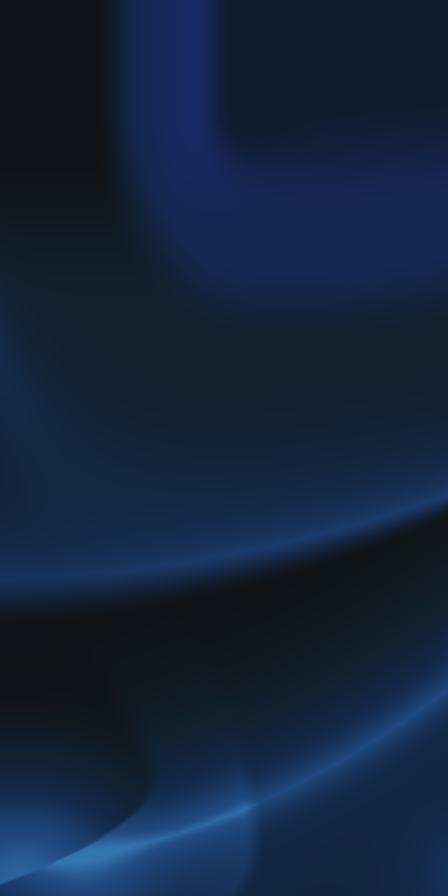
Give the GLSL for this background, as a Shadertoy shader.

```glsl
// Dark blue folds of light: a bent ribbon at the top, a wide curved sheet
// in the middle and glowing crests around a dark hollow at the bottom.
// Each fold is a curve or rounded corner shaded by its signed distance.

#define INK    vec3(0.062, 0.076, 0.090)
#define TEAL   vec3(0.063, 0.128, 0.188)
#define NAVY   vec3(0.070, 0.155, 0.275)
#define ROYAL  vec3(0.088, 0.162, 0.390)
#define DUSK   vec3(0.066, 0.110, 0.190)
#define AZURE  vec3(0.120, 0.270, 0.480)
#define SKY    vec3(0.200, 0.460, 0.680)
#define CREST_LIGHT 0.62
#define VEIL_HEIGHT 0.20

// Depth inside a quadrant whose corner is rounded by radius r.
float cornerDepth(vec2 q, float r) {
    return r - length(max(r - q, 0.0)) + max(min(q.x, q.y) - r, 0.0);
}

float bell(float d, float width) {
    return exp(-d * d / (width * width));
}

// Maps light from 0 to 1 onto the blue ramp.
vec3 blueRamp(float light) {
    vec3 c = mix(INK, TEAL, smoothstep(0.0, 0.25, light));
    c = mix(c, NAVY, smoothstep(0.2, 0.45, light));
    c = mix(c, AZURE, smoothstep(0.4, 0.75, light));
    return mix(c, SKY, smoothstep(0.7, 1.0, light));
}

// Ribbon bending from the top edge towards the right edge.
vec3 addRibbon(vec3 base, vec2 p) {
    float lift = 0.3 * (p.x - 0.65) * (p.x - 0.65);
    float outer = cornerDepth(p - vec2(0.245, 1.255 + lift), 0.32);
    float inner = cornerDepth(p - vec2(0.475, 1.62 + 0.1 * (p.x - 0.5)), 0.13);
    float upright = smoothstep(1.45, 1.75, p.y) * (1.0 - smoothstep(0.45, 0.75, p.x));
    float soft = mix(0.12, 0.035, upright);
    float rise = smoothstep(-0.02, 0.20, outer);
    float fall = smoothstep(-soft, soft, inner);
    vec3 blue = mix(vec3(0.082, 0.156, 0.325), ROYAL, upright);
    vec3 ribbon = mix(NAVY, blue, rise);
    vec3 c = mix(base, ribbon, smoothstep(-0.03, mix(0.14, 0.06, upright), outer));
    return mix(c, DUSK, fall);
}

// Broad sheet with a soft diagonal glow and a lit lower rim.
vec3 upperSheet(vec2 p, float rim) {
    vec3 c = mix(TEAL, INK, smoothstep(1.32, 1.68, p.y));
    c = mix(c, NAVY, 0.85 * (1.0 - smoothstep(0.72, 1.08, p.y - 0.12 * p.x)));
    float sweep = 0.80 + 0.37 * exp(-5.0 * p.x);
    c = mix(c, vec3(0.076, 0.180, 0.310), 0.8 * bell(p.y - sweep, 0.17) * exp(-3.0 * p.x));
    c = addRibbon(c, p);
    float rimGlow = exp(-abs(p.y - rim) / 0.05);
    return mix(c, vec3(0.112, 0.238, 0.435), rimGlow * mix(0.55, 0.9, smoothstep(0.0, 0.6, p.x)));
}

// Crest, veil, vertical fold and hollow in the lower part.
vec3 lowerFolds(vec2 p) {
    float h = p.y - (0.07 + 0.03 * p.x + 0.36 * p.x * p.x);
    float above = max(h, 0.0);
    float veil = CREST_LIGHT * exp(-pow(above / VEIL_HEIGHT, 1.2));
    float under = mix(0.34, CREST_LIGHT, exp(min(h, 0.0) / 0.09));
    float light = h > 0.0 ? veil : under;
    light += 0.14 * exp(-abs(h) / 0.025);

    // Fold crossing the crest, brighter on its left side
    float bend = p.y - 0.1;
    float side = p.x - (0.56 - (bend > 0.0 ? 0.6 : 4.0) * bend * bend);
    float lit = 1.0 - smoothstep(-0.015, 0.035, side);
    light += 0.17 * lit * exp(min(side, 0.0) / 0.35) * exp(-above / 0.18);

    // Warm-up of light at the lower left and faint blue at the right corner
    light += 0.24 * bell(length(p - vec2(0.19, 0.07)), 0.14);
    light += 0.20 * bell(length(p - vec2(1.05, 0.05)), 0.16);

    // Dark hollow with a crisp lower lip and a soft upper side
    float v = p.y - 0.29;
    float wall = 0.365 - (v < 0.0 ? 5.0 : 2.0) * v * v;
    float softness = mix(0.025, 0.13, smoothstep(0.2, 0.45, p.y));
    float hollow = smoothstep(0.0, softness, wall - p.x);
    float pool = 0.88 * bell(length((p - vec2(0.05, 0.03)) * vec2(0.8, 1.0)), 0.25);
    light = mix(light, pool, hollow);
    return blueRamp(clamp(light, 0.0, 1.0));
}

void mainImage(out vec4 fragColor, in vec2 fragCoord) {
    // x spans 0 to 1, y spans 0 to 2
    vec2 p = fragCoord / iResolution.xy * vec2(1.0, 2.0);
    float edge = 0.612 + 0.06 * p.x + 0.19 * p.x * p.x;
    float rim = 0.708 + 0.02 * p.x + 0.168 * p.x * p.x;
    float sheet = smoothstep(edge - 0.02, rim, p.y);
    vec3 color = mix(lowerFolds(p), upperSheet(p, rim), sheet);
    fragColor = vec4(color, 1.0);
}
```
